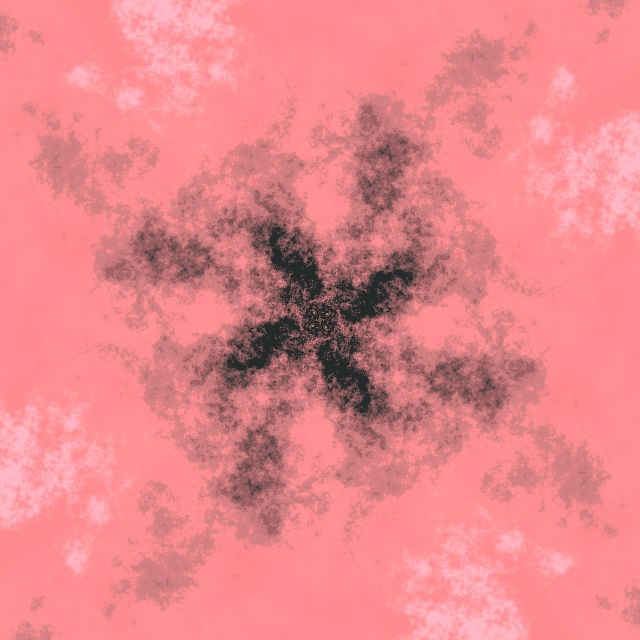
Reproduce this background procedurally as a Shadertoy shader.

```glsl
float hash(vec2 cell)
{
    vec3 q = fract(vec3(cell.xyx) * vec3(0.1031, 0.1030, 0.0973));
    q += dot(q, q.yzx + 33.33);
    return fract((q.x + q.y) * q.z);
}

// Value noise that repeats along x after the given period.
float noise(vec2 p, float period, float seed)
{
    vec2 cell = floor(p);
    vec2 f = fract(p);
    f = f * f * (3.0 - 2.0 * f);
    float left = mod(cell.x, period);
    float right = mod(cell.x + 1.0, period);
    float y = cell.y + seed;
    float low = mix(hash(vec2(left, y)), hash(vec2(right, y)), f.x);
    float high = mix(hash(vec2(left, y + 1.0)), hash(vec2(right, y + 1.0)), f.x);
    return mix(low, high, f.y);
}

// Fractal noise around zero in log-polar space, repeated every quarter turn.
float cloud(vec2 p, float seed)
{
    vec2 polar = vec2(atan(p.y, p.x), log(max(length(p), 0.0005))) * 2.0 / 3.14159265;
    float cells = 5.0, weight = 1.0, sum = 0.0, total = 0.0;
    for (int octave = 0; octave < 7; octave++) {
        float shift = seed + 37.0 * float(octave);
        sum += weight * (noise(polar * cells, cells, shift) - 0.5);
        total += weight;
        weight *= 0.82;
        cells *= 2.0;
    }
    return sum / total;
}

float blob(vec2 p, vec2 center, float radius)
{
    vec2 d = (p - center) / radius;
    return exp(-dot(d, d));
}

// Dark density of one quarter.
float smoke(vec2 p)
{
    float d = 0.46 * blob(p, vec2(-0.15, 0.15), 0.13);
    d += 0.24 * blob(p, vec2(-0.246, 0.122), 0.07);
    d += 0.30 * blob(p, vec2(0.02, 0.32), 0.085);
    d += 0.16 * blob(p, vec2(0.073, 0.18), 0.045);
    d -= 0.34 * blob(p, vec2(0.02, 0.17), 0.045);
    // Arm of the central cross
    d += 0.58 * blob(p, vec2(-0.055, 0.122), 0.030);
    d += 0.36 * blob(p, vec2(-0.03, 0.075), 0.032);
    // Stray wisps
    d += 0.34 * blob(p, vec2(0.23, 0.41), 0.06);
    d += 0.22 * blob(p, vec2(0.25, 0.305), 0.03);
    d += 0.32 * blob(p, vec2(0.457, 0.487), 0.05);
    d += 0.20 * blob(p, vec2(0.11, 0.45), 0.03);
    return d;
}

// Pale density of one quarter.
float haze(vec2 p)
{
    return 0.95 * blob(p, vec2(-0.23, 0.48), 0.13)
         + 0.25 * blob(p, vec2(-0.30, 0.36), 0.06)
         + 0.30 * blob(p, vec2(-0.03, 0.50), 0.04)
         + 0.28 * blob(p, vec2(0.385, 0.39), 0.035);
}

void mainImage(out vec4 fragColor, in vec2 fragCoord)
{
    vec2 p = (fragCoord - 0.5 * iResolution.xy) / min(iResolution.x, iResolution.y);

    // Four turned copies around a dark core and a flat disk
    float dark = 0.78 * blob(p, vec2(0.0), 0.10);
    dark += 0.20 * exp(-pow(length(p) / 0.27, 4.0));
    float pale = 0.0;
    vec2 q = p;
    for (int turn = 0; turn < 4; turn++) {
        dark += smoke(q);
        pale += haze(q);
        q = vec2(-q.y, q.x);
    }

    // Ragged edges, rougher where the density is high
    float grain = cloud(p, 11.0);
    float mist = cloud(p, 411.0);
    dark += grain * (1.3 + 1.5 * clamp(dark, 0.0, 1.0));
    pale += mist * (1.2 + 1.4 * clamp(pale, 0.0, 1.0));

    vec3 color = vec3(1.0, 0.555 + 0.08 * mist, 0.57 + 0.08 * mist);
    color = mix(color, vec3(1.0, 0.72, 0.77), smoothstep(0.3, 0.8, pale));

    // Shades from rose through brown to charcoal
    color = mix(color, vec3(0.83, 0.50, 0.51), smoothstep(0.21, 0.42, dark));
    color = mix(color, vec3(0.62, 0.38, 0.39), smoothstep(0.47, 0.76, dark));
    color = mix(color, vec3(0.39, 0.29, 0.29), smoothstep(0.72, 1.0, dark));
    color = mix(color, vec3(0.14, 0.16, 0.16), smoothstep(0.95, 1.22, dark));

    fragColor = vec4(color, 1.0);
}
```
